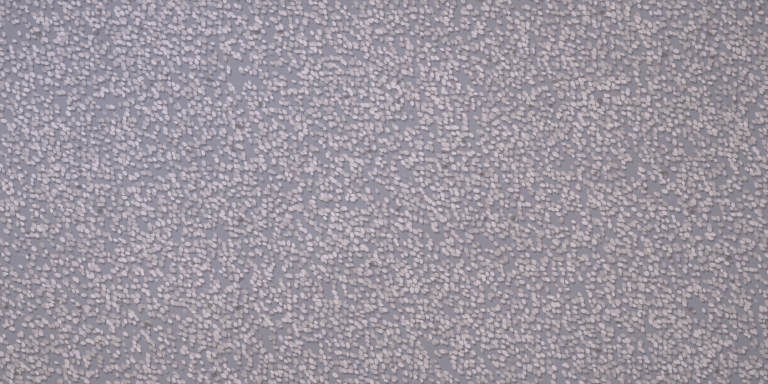
A WebGL 1 fragment shader for this texture:

```glsl
precision highp float;

uniform vec2 u_resolution;

// Palette
const vec3 BASE_COLOR = vec3(0.565, 0.548, 0.590);
const vec3 GRAIN_COLOR = vec3(0.750, 0.708, 0.728);
const vec3 SHADOW_COLOR = vec3(0.440, 0.412, 0.435);
const vec3 PIT_COLOR = vec3(0.405, 0.370, 0.375);
const vec3 COOL_TINT = vec3(0.985, 1.0, 1.035);

// Sizes, in cells per canvas height or fractions of a cell
const float GRAIN_CELLS = 76.0;
const float GRAIN_LENGTH = 0.60;
const float GRAIN_WIDTH = 0.38;
const float GRAIN_SOFTNESS = 0.42;
const float GRAIN_JITTER = 0.84;
const float GRAIN_ANGLE = -0.75;
const float ANGLE_SPREAD = 1.1;
const vec2 SHADOW_OFFSET = vec2(0.26, -0.42);
const float PIT_CELLS = 17.0;
const float PIT_RADIUS = 0.20;

// Strengths
const float GRAIN_SHARE = 0.73;
const float PATCHINESS = 0.17;
const float SHADOW_STRENGTH = 0.72;
const float PIT_SHARE = 0.16;
const float MOTTLE = 0.022;

vec2 hash2(vec2 p) {
    vec3 q = fract(p.xyx * vec3(0.1031, 0.1030, 0.0973));
    q += dot(q, q.yzx + 33.33);
    return fract((q.xx + q.yz) * q.zy);
}

// Layered, warped sines in about -1..1
float waves(vec2 p) {
    float sum = 0.0;
    float weight = 0.5;
    for (int i = 0; i < 4; i++) {
        p += 0.8 * sin(p.yx * 1.3 + vec2(1.7, 4.1));
        sum += weight * sin(p.x) * cos(p.y);
        p = mat2(1.5, 1.1, -1.1, 1.5) * p + 2.3;
        weight *= 0.65;
    }
    return sum;
}

// Soft ellipse mask: 1 inside, 0 outside
float ellipse(vec2 p, vec2 axis, vec2 radii) {
    vec2 local = vec2(dot(p, axis), dot(p, vec2(-axis.y, axis.x)));
    float d = length(local / radii);
    return 1.0 - smoothstep(1.0 - GRAIN_SOFTNESS, 1.0 + GRAIN_SOFTNESS, d);
}

// x: grain coverage, y: grain brightness, z: shadow coverage
vec3 grains(vec2 p, float share) {
    vec2 cell = floor(p);
    vec3 result = vec3(0.0, 1.0, 0.0);
    for (int j = -1; j <= 1; j++) {
        for (int i = -1; i <= 1; i++) {
            vec2 id = cell + vec2(float(i), float(j));
            vec2 place = hash2(id);
            vec2 shape = hash2(id + 71.7);
            vec2 look = hash2(id + 153.3);
            float present = smoothstep(-0.04, 0.04, share - look.x);
            vec2 toGrain = p - id - 0.5 - (place - 0.5) * GRAIN_JITTER;
            float angle = GRAIN_ANGLE + (shape.x - 0.5) * ANGLE_SPREAD;
            vec2 axis = vec2(cos(angle), sin(angle));
            vec2 radii = vec2(GRAIN_LENGTH, GRAIN_WIDTH) * mix(0.72, 1.12, shape.y);
            float mask = present * ellipse(toGrain, axis, radii);
            float shade = present * ellipse(toGrain - SHADOW_OFFSET, axis, radii);
            if (mask > result.x) {
                result.xy = vec2(mask, mix(0.89, 1.07, look.y));
            }
            result.z = max(result.z, shade);
        }
    }
    return result;
}

// Sparse dark pits of uneven size
float pits(vec2 p) {
    vec2 id = floor(p);
    vec2 kind = hash2(id + 211.9);
    vec2 center = 0.5 + (hash2(id + 37.1) - 0.5) * 0.5;
    float radius = PIT_RADIUS * mix(0.5, 1.1, kind.y);
    float d = length((fract(p) - center) * vec2(1.0, 1.25));
    return step(kind.x, PIT_SHARE) * (1.0 - smoothstep(radius * 0.3, radius, d));
}

void main() {
    vec2 uv = gl_FragCoord.xy / u_resolution;
    vec2 p = gl_FragCoord.xy / u_resolution.y;

    // Uneven grain density
    float patches = waves(p * 11.0) + 0.5 * waves(p * 31.0 + 5.0);
    float share = GRAIN_SHARE + PATCHINESS * patches;

    // Smooth ground, shadows, pits and raised grains
    vec3 grain = grains(p * GRAIN_CELLS, share);
    vec3 color = mix(BASE_COLOR, SHADOW_COLOR, grain.z * SHADOW_STRENGTH);
    color = mix(color, GRAIN_COLOR * grain.y, grain.x);
    color = mix(color, PIT_COLOR, 0.65 * pits(p * PIT_CELLS));

    // Broad mottling, cool upper left and darker outer edges
    color *= 1.0 + MOTTLE * waves(p * 5.0 + 9.0);
    float cool = smoothstep(0.9, 0.0, length((uv - vec2(0.1, 0.85)) * vec2(1.2, 0.9)));
    color *= mix(vec3(1.0), COOL_TINT * 1.02, cool);
    vec2 edge = (uv - vec2(0.42, 0.55)) * vec2(1.15, 0.9);
    color *= 1.035 - 0.20 * dot(edge, edge);

    gl_FragColor = vec4(color, 1.0);
}
```
